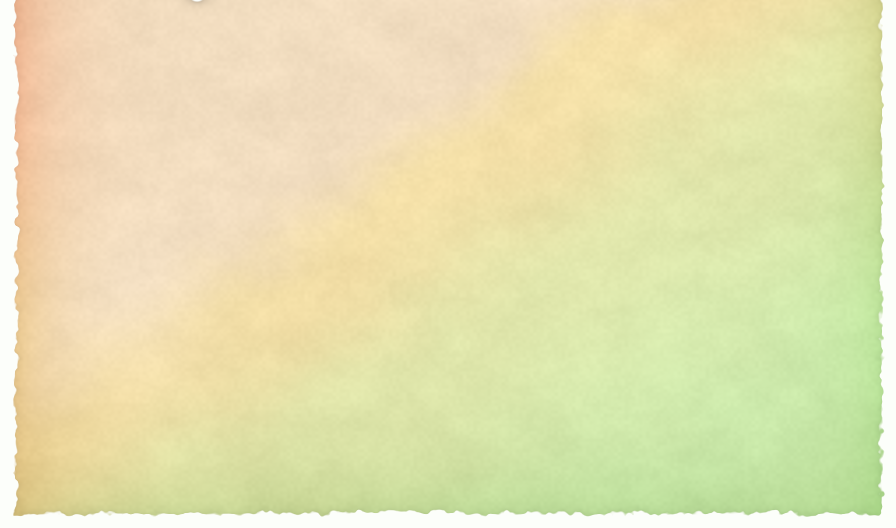
Give the GLSL for this background, as a Shadertoy shader.

```glsl
// Torn-edged sheet of mottled paper, washed diagonally from peach to green

float hash(vec2 p) {
    vec3 q = fract(vec3(p.xyx) * 0.1031);
    q += dot(q, q.yzx + 33.33);
    return fract((q.x + q.y) * q.z);
}

float valueNoise(vec2 p) {
    vec2 cell = floor(p), f = fract(p);
    f = f * f * (3.0 - 2.0 * f);
    float low = mix(hash(cell), hash(cell + vec2(1, 0)), f.x);
    float high = mix(hash(cell + vec2(0, 1)), hash(cell + vec2(1, 1)), f.x);
    return mix(low, high, f.y);
}

// Layered noise, centred on zero
float fbm(vec2 p) {
    float sum = 0.0, amplitude = 0.5;
    for (int i = 0; i < 5; i++) {
        sum += amplitude * (valueNoise(p) - 0.5);
        p = mat2(1.6, 1.2, -1.2, 1.6) * p + 17.3;
        amplitude *= 0.55;
    }
    return sum;
}

// Diagonal wash of the sheet
vec3 washColor(vec2 uv, float clouds) {
    float t = uv.x - 0.88 * uv.y + 0.16 * clouds;
    vec3 color = mix(vec3(0.95, 0.87, 0.755), vec3(0.955, 0.875, 0.655), smoothstep(-0.27, -0.09, t));
    color = mix(color, vec3(0.885, 0.905, 0.675), smoothstep(-0.08, 0.22, t));
    return mix(color, vec3(0.805, 0.92, 0.68), smoothstep(0.15, 0.75, t));
}

void mainImage(out vec4 fragColor, in vec2 fragCoord) {
    vec2 uv = fragCoord / iResolution.xy;
    vec2 p = fragCoord / iResolution.y;
    float width = iResolution.x / iResolution.y;
    float pixel = 1.0 / iResolution.y;

    float clouds = fbm(p * vec2(3.5, 4.5) + 4.0);
    vec3 paper = washColor(uv, clouds);

    // Pale bloom on the left
    vec2 bloom = (uv - vec2(0.12, 0.45)) / vec2(0.09, 0.15);
    paper = mix(paper, vec3(0.96, 0.89, 0.79), 0.7 * exp(-dot(bloom, bloom)));

    // Deeper tints towards the edges
    float leftTint = exp(-max(uv.x - 0.018, 0.0) / 0.05);
    float rightTint = exp(-max(0.984 - uv.x, 0.0) / 0.04);
    float bottomTint = exp(-max(uv.y - 0.028, 0.0) / 0.09);
    vec3 leftColor = mix(vec3(0.93, 0.79, 0.54), vec3(0.94, 0.69, 0.54), smoothstep(0.3, 0.85, uv.y));
    vec3 rightColor = mix(vec3(0.70, 0.88, 0.57), vec3(0.82, 0.82, 0.53), smoothstep(0.3, 1.0, uv.y));
    paper = mix(paper, leftColor, 0.85 * leftTint);
    paper = mix(paper, rightColor, 0.75 * rightTint);
    paper *= 1.0 - bottomTint * vec3(0.11, 0.07, 0.14);

    // Mottling and fibre grain
    paper += 0.045 * clouds + 0.05 * fbm(p * vec2(16.0, 20.0) + 31.0);
    paper += 0.02 * (valueNoise(p * 150.0) - 0.5);

    // Ragged outline; the sheet runs off the top
    float inside = min(min(p.x - 0.018 * width, 0.984 * width - p.x), p.y - 0.028);
    inside += 0.011 * (valueNoise(p * 62.0) - 0.5) + 0.006 * (valueNoise(p * 125.0 + 9.0) - 0.5);

    // Small nick in the top edge
    float nick = length((p - vec2(0.22 * width, 1.004)) / vec2(1.6, 1.0)) - 0.007;
    paper *= 1.0 - 0.12 * exp(-max(nick, 0.0) / 0.005);
    inside = min(inside, nick);

    paper *= 1.0 - 0.06 * exp(-max(inside, 0.0) / 0.006);
    vec3 color = mix(vec3(0.99, 0.995, 0.98), paper, smoothstep(-pixel, pixel, inside));
    fragColor = vec4(clamp(color, 0.0, 1.0), 1.0);
}
```
